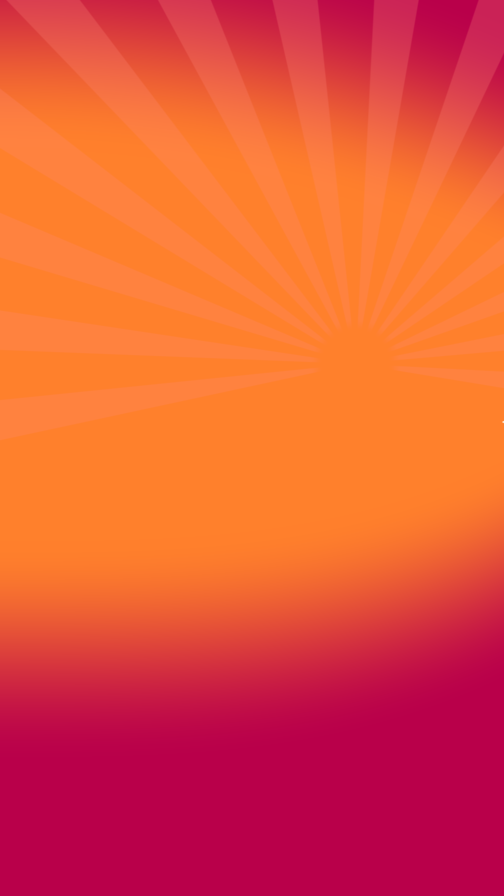
A WebGL 2 fragment shader for this background:

```glsl
#version 300 es
precision highp float;
// Sunburst over a warm glow: an orange band with curved, soft limits melts
// into crimson above and below, and a fan of pale rays opens from a hidden sun.
// Lengths are in canvas heights, angles in radians measured from straight up.

#define SUN vec2(0.397, 0.594)
#define RAY_STEP radians(15.07)
#define RAY_HALF radians(3.3)
#define RAY_TURN radians(-9.0)
#define RAY_FIRST -6.0
#define RAY_LAST 7.0
#define RAY_STRETCH 1.05
#define RAY_OPACITY 0.25
#define GLINT vec2(0.5635, 0.529)
#define GLINT_SIZE 0.0035

uniform vec2 u_resolution;
out vec4 fragColor;

const vec3 CRIMSON = vec3(0.725, 0.0, 0.292);
const vec3 ORANGE = vec3(1.0, 0.5, 0.172);
const vec3 RAY_PINK = vec3(1.0, 0.54, 0.48);
const vec3 GLINT_WHITE = vec3(1.0, 0.94, 0.86);

// Amount of orange: both limits bend toward the middle at the right side.
float glowAmount(float across, float height) {
    float lower = 0.286 + 0.09 * across * across * across;
    float upper = 0.964 - 0.117 * across * across;
    return smoothstep(-0.14, 0.11, height - lower)
         * smoothstep(-0.13, 0.13, upper - height);
}

// Coverage of the fan: clamping the index leaves the lower side empty.
float rayFan(vec2 p, float pixel) {
    vec2 d = p - SUN;
    float radius = length(d);
    float angle = atan(d.x, d.y * RAY_STRETCH) - RAY_TURN;
    float index = clamp(round(angle / RAY_STEP), RAY_FIRST, RAY_LAST);
    float inside = (RAY_HALF - abs(angle - index * RAY_STEP)) * radius;
    return smoothstep(-pixel, pixel, inside) * smoothstep(0.036, 0.052, radius);
}

// Small diamond cut by the right border.
float glint(vec2 p, float pixel) {
    vec2 d = abs(p - GLINT);
    return 1.0 - smoothstep(-pixel, pixel, d.x + d.y * 1.6 - GLINT_SIZE);
}

void main() {
    vec2 p = gl_FragCoord.xy / u_resolution.y;
    float across = gl_FragCoord.x / u_resolution.x;
    float pixel = 1.0 / u_resolution.y;

    vec3 color = mix(CRIMSON, ORANGE, glowAmount(across, p.y));
    color = mix(color, RAY_PINK, RAY_OPACITY * rayFan(p, pixel));
    color = mix(color, GLINT_WHITE, 0.8 * glint(p, pixel));
    fragColor = vec4(color, 1.0);
}
```
